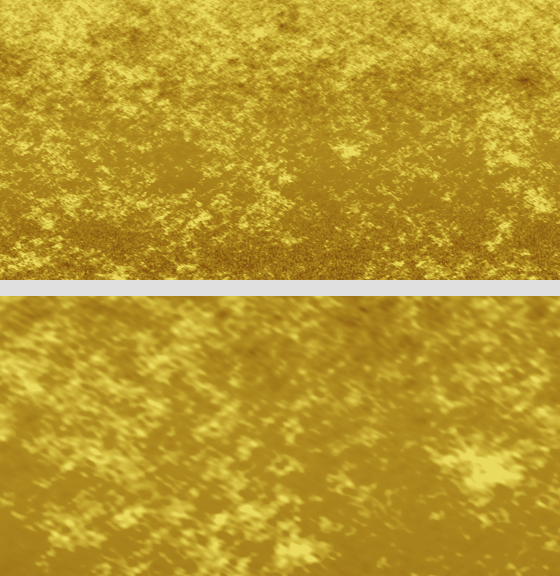
Top: the whole. Bottom: its middle third, enlarged.
This texture is drawn by a WebGL 1 fragment shader. Its source:

```glsl
precision highp float;
// Crumpled gold leaf: layered cellular noise, stretched along two crossing slants,
// is lit strongly at the top and clipped against a dull, grainy floor lower down,
// so that only ragged bright flakes remain there.

#define PATCH_FREQ 6.0    // cells of the largest layer per canvas height
#define LAYER_GAIN 1.08   // strength of each finer layer
#define STRETCH 2.1       // flattening of the features
#define SLANT 0.48        // angle of the crossing strokes, radians
#define TOP_TONE 0.73
#define BOTTOM_TONE 0.03
#define TOP_CONTRAST 0.20
#define BOTTOM_CONTRAST 0.43
#define GRAIN_FREQ 180.0
#define GRAIN_AMOUNT 0.32

uniform vec2 u_resolution;

vec3 hash3(vec2 cell) {
  vec3 h = fract(cell.xyx * vec3(0.1031, 0.1030, 0.0973));
  h += dot(h, h.yxz + 33.33);
  return fract((h.xxy + h.yzz) * h.zyx);
}

// Cellular noise: one soft bump of random sign and height per cell.
float bumps(vec2 p) {
  vec2 cell = floor(p);
  float sum = 0.0;
  for (int j = -1; j <= 1; j++) {
    for (int i = -1; i <= 1; i++) {
      vec2 c = cell + vec2(float(i), float(j));
      vec3 h = hash3(c);
      vec2 d = p - c - h.xy;
      float w = max(0.0, 1.0 - dot(d, d));
      sum += w * w * (2.0 * h.z - 1.0);
    }
  }
  return sum;
}

// Sum of slanted layers, scaled to a spread of about one.
float foil(vec2 p) {
  float sum = 0.0, power = 0.0, amp = 1.0, freq = PATCH_FREQ, side = 1.0;
  for (int i = 0; i < 6; i++) {
    float a = side * SLANT;
    vec2 q = mat2(cos(a), -sin(a), sin(a), cos(a)) * p;
    sum += amp * bumps(q * freq * vec2(1.0, STRETCH) + 17.3 * float(i + 1));
    power += amp * amp;
    amp *= LAYER_GAIN;
    freq *= 1.77;
    side = -side;
  }
  return sum / (0.46 * sqrt(power));
}

// Brown through ochre to pale yellow.
vec3 gold(float t) {
  return vec3(0.59, 0.42, 0.08) + vec3(0.30, 0.40, 0.09) * t
       + vec3(0.0, 0.0, 0.16) * t * t;
}

void main() {
  vec2 p = gl_FragCoord.xy / u_resolution.y;
  float y = p.y;

  // Lit relief, calmer and brighter towards the top
  float tone = mix(BOTTOM_TONE, TOP_TONE, pow(y, 1.2));
  float lit = tone + mix(BOTTOM_CONTRAST, TOP_CONTRAST, y) * foil(p);

  // Dull floor, speckled near the bottom
  float base = mix(0.06, 0.35, smoothstep(0.0, 0.6, y));
  float speckle = GRAIN_AMOUNT * (1.0 - smoothstep(0.0, 0.4, y));
  base += speckle * bumps(p * GRAIN_FREQ + 5.7);

  // Shadows show through the floor only in the upper part
  float depth = 0.08 + 0.72 * smoothstep(0.4, 0.85, y);
  float t = max(lit, mix(base, lit, depth));

  gl_FragColor = vec4(gold(clamp(t, -0.3, 1.08)), 1.0);
}
```
